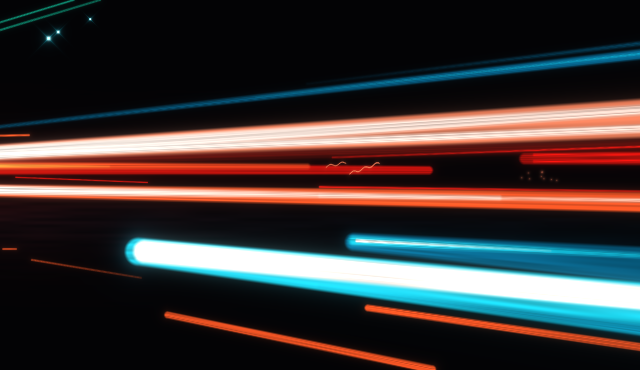
Give the GLSL for this background, as a WebGL 2 fragment shader.

```glsl
#version 300 es
precision highp float;
// Long-exposure traffic lights at night: tapered capsule streaks painted back
// to front over a dark haze, each with a soft halo and noise fibres along it.
// Positions are in percent of the canvas width, origin at the lower left.

#define CANVAS vec2(100.0, 57.8)
#define HALO 0.13
#define FIBRE 0.34
#define FIBRE_COUNT 5.0
#define SPARKS 9

uniform vec2 u_resolution;
out vec4 fragColor;

const vec3 NIGHT = vec3(.012, .012, .02);
const vec3 WHITE = vec3(1., .97, .94);
const vec3 SALMON = vec3(.93, .48, .33);
const vec3 ORANGE = vec3(.95, .33, .14);
const vec3 RED = vec3(.88, .07, .05);
const vec3 MAROON = vec3(.42, .04, .03);
const vec3 BLUE = vec3(.02, .38, .54);
const vec3 CYAN = vec3(.08, .82, .92);
const vec3 GREEN = vec3(.05, .52, .42);

float pixelSize;

float hash(vec2 p) {
  vec3 q = fract(p.xyx * vec3(.1031, .1030, .0973));
  q += dot(q, q.yzx + 33.33);
  return fract((q.x + q.y) * q.z);
}

float noise(vec2 p) {
  vec2 i = floor(p), f = fract(p);
  f *= f * (3. - 2. * f);
  return mix(mix(hash(i), hash(i + vec2(1, 0)), f.x),
             mix(hash(i + vec2(0, 1)), hash(i + 1.), f.x), f.y);
}

// Capsule from line.xy to line.zw; width and alpha run from start to end.
void streak(inout vec3 col, vec2 p, vec4 line, vec2 width, float soft, vec3 tint, vec2 alpha) {
  float t = clamp((p.x - line.x) / (line.z - line.x), 0., 1.);
  vec2 offset = p - mix(line.xy, line.zw, t);
  float w = mix(width.x, width.y, t);
  float a = mix(alpha.x, alpha.y, t);
  float d = length(offset) - w;
  float edge = max(soft, .6 * pixelSize);
  float cover = 1. - smoothstep(-edge, edge, d);
  float strand = noise(vec2(t * 3. + line.x, offset.y / w * FIBRE_COUNT + line.y * 7.));
  vec3 body = tint * (1. + FIBRE * (strand - .5));
  col += (1. - col) * tint * a * HALO * exp(-max(d, 0.) / (.25 + .4 * w));
  col = mix(col, body, cover * a);
}

// Small lamp with a halo and four diagonal rays.
vec3 lamp(vec2 p, vec2 centre, float size) {
  vec2 q = abs(p - centre);
  float r = length(q);
  float rays = exp(-abs(q.x - q.y) / (.2 * size)) * exp(-r / size);
  return WHITE * exp(-r * r / (.12 * size * size)) + CYAN * (.5 * rays + .4 * exp(-r / (.6 * size)));
}

void main() {
  vec2 p = gl_FragCoord.xy / u_resolution * CANVAS;
  pixelSize = CANVAS.x / u_resolution.x;
  vec2 on = vec2(1);

  // Night haze: warm at the left, cool above the road
  float warm = exp(-p.x / 35.) * exp(-pow((p.y - 27.) / 9., 2.));
  float cool = exp(-pow((p.y - 23.) / 4., 2.));
  float grain = .6 + .8 * noise(p * vec2(.15, 2.));
  vec3 col = NIGHT + (vec3(.085, .012, .008) * warm + vec3(.002, .014, .022) * cool) * grain;

  // Green wires and distant lamps
  streak(col, p, vec4(0, 54.3, 11.5, 57.8), vec2(.14), .15, GREEN, on);
  streak(col, p, vec4(0, 53.1, 15.6, 57.8), vec2(.16), .15, GREEN, vec2(.9, .7));
  col += lamp(p, vec2(7.6, 51.8), .9) + lamp(p, vec2(9.1, 52.8), .65) + lamp(p, vec2(14.1, 54.8), .45);

  // High blue trail
  streak(col, p, vec4(48, 44.7, 100, 51), vec2(.1, .3), .3, BLUE, vec2(.1, .55));
  streak(col, p, vec4(0, 38, 100, 49.3), vec2(.2, .75), .3, BLUE, vec2(.65, 1));
  streak(col, p, vec4(40, 42.6, 100, 49.4), vec2(.1, .2), .2, CYAN, vec2(.1, .4));

  // Red tail lights
  streak(col, p, vec4(0, 32.7, 100, 35.3), vec2(.5, .9), .8, MAROON, vec2(.9, .55));
  streak(col, p, vec4(0, 31.5, 67, 31.2), vec2(.95, .6), .25, mix(MAROON, RED, .65), on);
  streak(col, p, vec4(0, 31.9, 48, 31.8), vec2(.5, .4), .3, ORANGE, vec2(1, .5));
  streak(col, p, vec4(0, 31.9, 17, 31.8), vec2(.25, .15), .2, vec3(1, .62, .22), vec2(1, .3));
  streak(col, p, vec4(82, 33, 100, 33.1), vec2(.8, 1), .3, mix(MAROON, RED, .4), on);
  for (int i = 0; i < 2; i++) {
    float y = 32.6 + float(i);
    streak(col, p, vec4(83.5, y, 100, y + .1), vec2(.2), .2, RED, on);
  }
  streak(col, p, vec4(52, 33.2, 100, 34.9), vec2(.15), .15, RED, vec2(.4, .9));
  streak(col, p, vec4(50, 28.6, 100, 27.9), vec2(.17), .15, RED, vec2(.9, .7));
  streak(col, p, vec4(2.5, 30.1, 23, 29.3), vec2(.1), .12, RED, vec2(.8));
  streak(col, p, vec4(0, 36.6, 4.5, 36.7), vec2(.15), .15, ORANGE, on);

  // Broad headlight trail with two white cores
  streak(col, p, vec4(0, 34, 100, 39.3), vec2(1.2, 3), .35, SALMON, vec2(1, .93));
  streak(col, p, vec4(0, 34, 100, 40.6), vec2(.95, .75), .4, WHITE, vec2(1, .7));
  streak(col, p, vec4(0, 33.6, 100, 37.7), vec2(.5, .6), .3, WHITE, vec2(1, .7));

  // Lower headlight trail
  streak(col, p, vec4(0, 28, 100, 26.2), vec2(.9, 1.5), .3, ORANGE, on);
  streak(col, p, vec4(0, 28.1, 78, 26.9), vec2(.65, .3), .35, WHITE, vec2(1, .5));
  streak(col, p, vec4(50, 27.2, 100, 26.5), vec2(.25), .3, WHITE, vec2(.3, .65));

  // Blue and cyan tubes in the foreground
  streak(col, p, vec4(55.3, 20, 100, 16.5), vec2(1.3, 2.7), .35, BLUE, vec2(1, .85));
  streak(col, p, vec4(55.2, 20.2, 100, 17.9), vec2(.65, .3), .45, CYAN, vec2(1, .7));
  streak(col, p, vec4(55.8, 20.2, 86, 18.6), vec2(.25, .12), .2, WHITE, vec2(1, .2));
  col += BLUE * .5 * exp(-length(p - vec2(21.5, 18.5)) / 1.6);
  streak(col, p, vec4(21.7, 18.5, 100, 9.6), vec2(2.1, 4.1), .35, CYAN, on);
  streak(col, p, vec4(50, 13, 100, 6.4), vec2(.2, .9), .6, BLUE, vec2(.1, .65));
  streak(col, p, vec4(22.6, 18.5, 100, 11.3), vec2(1.7, 1.85), .45, WHITE * 1.15, on);

  // Orange road markers
  streak(col, p, vec4(26.2, 8.6, 67.5, .1), vec2(.5, .6), .2, ORANGE, vec2(.9, 1));
  streak(col, p, vec4(57.5, 9.7, 100, 3.6), vec2(.5, .6), .2, ORANGE, vec2(1, .8));
  streak(col, p, vec4(5, 17.2, 22, 14.4), vec2(.14), .15, ORANGE, vec2(.6, .25));
  streak(col, p, vec4(.5, 18.9, 2.5, 18.9), vec2(.12), .15, ORANGE, vec2(.8));

  // Trembling reflections and scattered sparks
  vec2 q = p + vec2(0, .18 * sin(p.x * 3.5));
  streak(col, q, vec4(51, 31.8, 54, 32.4), vec2(.08), .12, SALMON, vec2(.9));
  streak(col, q, vec4(54.7, 30.7, 59.2, 32.3), vec2(.1), .12, SALMON, vec2(.9));
  for (int i = 0; i < SPARKS; i++) {
    vec2 spot = vec2(80.5 + 7. * hash(vec2(i, 3)), 29.6 + 1.6 * hash(vec2(i, 8)));
    col += SALMON * .45 * exp(-length(p - spot) / .14);
  }

  fragColor = vec4(clamp(col, 0., 1.), 1);
}
```
